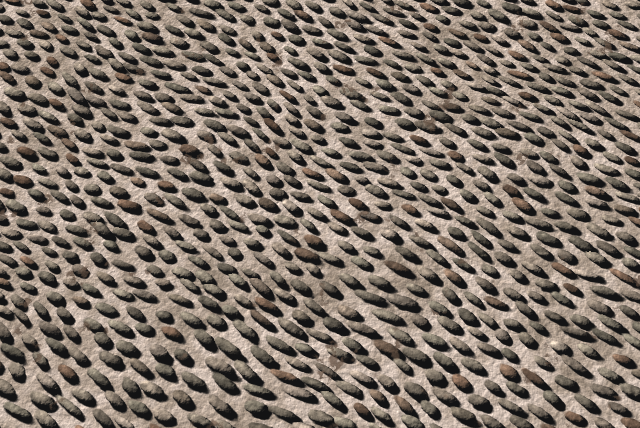
Reproduce this texture procedurally as a WebGL 2 fragment shader.

```glsl
#version 300 es
precision highp float;
// Sunlit pavement of tilted oval pebbles set in pale mortar, receding upward.
uniform vec2 u_resolution;
out vec4 fragColor;

const vec2 CELL = vec2(0.073, 0.043);      // pebble spacing on the ground
const vec2 RADII = vec2(0.0315, 0.0128);   // half length, half width
const vec2 SHADOW = vec2(0.0085, -0.0105); // reach of the thrown shadow
const float ROW_SLOPE = 0.2;
const float TILT = -0.52;
const vec3 LIGHT = vec3(-0.50, 0.62, 0.60);

const vec3 MORTAR_PALE = vec3(0.82, 0.75, 0.70);
const vec3 MORTAR_MID = vec3(0.71, 0.64, 0.58);
const vec3 MORTAR_DIRTY = vec3(0.57, 0.51, 0.45);
const vec3 STONE_GREEN = vec3(0.51, 0.48, 0.42);
const vec3 STONE_GREY = vec3(0.60, 0.54, 0.48);
const vec3 STONE_BROWN = vec3(0.50, 0.40, 0.33);
const vec3 SHADE = vec3(0.075, 0.075, 0.078);

float hash(vec2 p) {
  vec3 q = fract(p.xyx * 0.1031);
  q += dot(q, q.yzx + 33.33);
  return fract((q.x + q.y) * q.z);
}

vec2 hash2(vec2 p) {
  return vec2(hash(p), hash(p + 57.3));
}

float noise(vec2 p) {
  vec2 i = floor(p), f = fract(p);
  f = f * f * (3.0 - 2.0 * f);
  vec2 e = vec2(0.0, 1.0);
  return mix(mix(hash(i), hash(i + e.yx), f.x),
             mix(hash(i + e.xy), hash(i + e.yy), f.x), f.y);
}

float fbm(vec2 p) {
  float sum = 0.0, amp = 0.5;
  for (int i = 0; i < 4; i++) {
    sum += amp * noise(p);
    p = mat2(1.6, 1.2, -1.2, 1.6) * p + 7.1;
    amp *= 0.5;
  }
  return sum / 0.9375;
}

mat2 rotation(float a) {
  return mat2(cos(a), sin(a), -sin(a), cos(a));
}

// Normalised radius of a slightly boxy oval: 1 on its rim
float ovalRadius(vec2 p, vec2 radii) {
  vec2 q = abs(p) / radii;
  return pow(pow(q.x, 2.2) + pow(q.y, 2.2), 1.0 / 2.2);
}

float coverage(float radius, float width, float blur) {
  return 1.0 - smoothstep(-blur, blur, (radius - 1.0) * width);
}

// Slope of a rough surface seen against the light
float relief(vec2 p, float scale) {
  return fbm(p * scale) - fbm(p * scale + 0.45 * LIGHT.xy);
}

vec3 mortarColor(vec2 p, float bump) {
  float tone = fbm(p * 30.0) * 0.6 + fbm(p * 5.0 + 3.0) * 0.4;
  vec3 col = mix(MORTAR_MID, MORTAR_PALE, smoothstep(0.42, 0.68, tone));
  col = mix(col, MORTAR_DIRTY, 0.8 * (1.0 - smoothstep(0.28, 0.46, tone)));
  return col * (1.0 + 0.8 * bump);
}

// q is the position inside the pebble, from -1 to 1 along each axis
vec3 stoneColor(vec2 q, mat2 turn, vec2 id, float grain, float bump) {
  float kind = hash(id + 11.7);
  vec3 col = mix(STONE_GREEN, STONE_GREY, hash(id + 23.1));
  col = mix(col, STONE_BROWN, smoothstep(0.8, 0.95, kind));
  col = mix(col, MORTAR_MID, 0.7 * step(kind, 0.07));
  vec2 slope = turn * (q * vec2(0.65, 1.0));
  vec3 normal = normalize(vec3(slope, sqrt(max(1.1 - dot(q, q), 0.08))));
  float lit = max(dot(normal, LIGHT) + 0.7 * bump, 0.0);
  col *= (0.42 + 0.8 * lit) * (0.6 + 0.7 * grain);
  col *= 0.8 + 0.36 * hash(id + 5.9);
  return mix(SHADE, col, smoothstep(0.02, 0.5, lit));
}

void main() {
  vec2 uv = gl_FragCoord.xy / u_resolution.y;
  float depth = 1.0 / (1.0 - 0.26 * uv.y);
  vec2 p = vec2(uv.x - 0.75, uv.y) * depth;
  float blur = 0.7 * depth / u_resolution.y;

  // Gentle bends keep the rows from looking ruled
  vec2 ground = p + 0.05 * (vec2(noise(p * 3.5), noise(p * 3.5 + 19.0)) - 0.5);
  vec2 grid = (ground + vec2(0.0, ROW_SLOPE * ground.x)) / CELL;
  float grain = fbm(p * 90.0);
  float bump = relief(p, 110.0);
  float wobble = 0.5 * (fbm(p * 55.0 + 8.0) - 0.5);

  float shadow = 0.0, stone = 0.0;
  vec3 stoneCol = STONE_GREY;
  for (int j = -1; j <= 1; j++) {
    float row = floor(grid.y) + float(j);
    float shift = 0.5 * mod(row, 2.0) + 0.3 * hash(vec2(row, 4.0));
    for (int i = -1; i <= 1; i++) {
      vec2 id = vec2(floor(grid.x - shift) + float(i), row);
      vec2 center = (id + vec2(shift, 0.0) + 0.5 + 0.32 * (hash2(id) - 0.5)) * CELL;
      center.y -= ROW_SLOPE * center.x;
      vec2 radii = RADII * mix(vec2(0.72, 0.75), vec2(1.2, 1.18), hash2(id + 31.0));
      mat2 turn = rotation(TILT + 0.36 * (hash(id + 71.0) - 0.5));
      vec2 local = (ground - center) * turn;
      float radius = ovalRadius(local, radii) + wobble;

      // Shadow swept away from the sun, taller pebbles reaching further
      vec2 reach = (SHADOW * mix(0.7, 1.3, hash(id + 43.0))) * turn;
      float swept = min(ovalRadius(local - 0.5 * reach, radii),
                        ovalRadius(local - reach, radii)) + wobble;
      shadow = max(shadow, coverage(swept, radii.y, blur + 0.0004));

      float cover = coverage(radius, radii.y, blur);
      if (cover > stone) {
        stone = cover;
        stoneCol = stoneColor(local / radii, turn, id, grain, bump);
      }
    }
  }

  vec3 col = mix(mortarColor(p, bump), SHADE, shadow);
  col = mix(col, stoneCol, stone);
  // Scattered dry dirt caught between the pebbles
  float dirt = smoothstep(0.7, 0.78, fbm(p * 16.0 + 40.0)) * smoothstep(0.4, 0.6, grain);
  col = mix(col, STONE_BROWN * (0.2 + 0.8 * grain), 0.7 * dirt);
  fragColor = vec4(clamp(col, 0.0, 1.0), 1.0);
}
```
